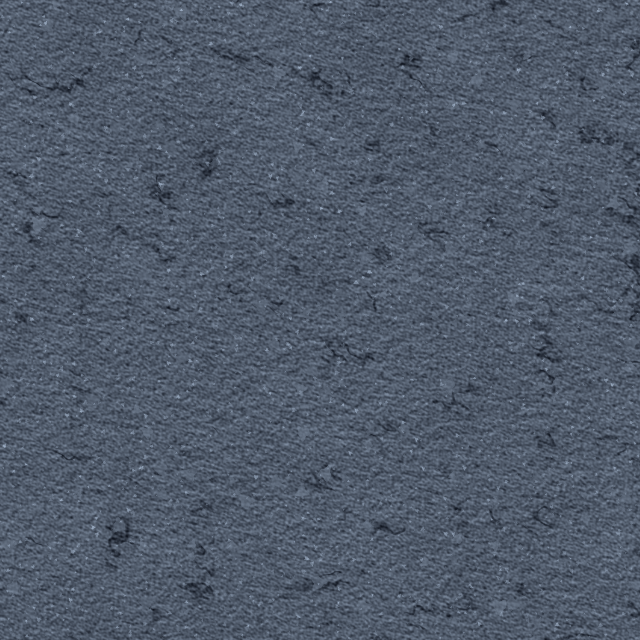
A Shadertoy shader for this texture:

```glsl
// Fine-grained blue-grey stone with pale flecks, flat chips and thin dark crevices.
#define SHADOW_COLOR vec3(0.18, 0.21, 0.26)
#define PALE_COLOR vec3(0.53, 0.59, 0.67)
#define BASE_TONE 0.385
#define RELIEF_GAIN 0.85
#define GRIT_GAIN 0.36
#define CREVICE_DEPTH 0.40
#define FLECK_GAIN 0.55
#define GRAIN_TILT 0.22
#define LIGHT_STEP vec2(-0.0008, 0.0025)

vec3 hash3(vec2 p) {
    vec3 q = fract(p.xyx * vec3(0.1031, 0.1030, 0.0973));
    q += dot(q, q.yxz + 33.33);
    return fract((q.xxy + q.yzz) * q.zyx);
}

float cornerSlope(vec2 cell, vec2 offset) {
    float angle = 6.2832 * hash3(cell).x;
    return dot(vec2(cos(angle), sin(angle)), offset);
}

float gradientNoise(vec2 p) {
    vec2 i = floor(p), f = fract(p);
    vec2 u = f * f * f * (f * (f * 6.0 - 15.0) + 10.0);
    vec2 e = vec2(1.0, 0.0);
    float low = mix(cornerSlope(i, f), cornerSlope(i + e, f - e), u.x);
    float high = mix(cornerSlope(i + e.yx, f - e.yx), cornerSlope(i + 1.0, f - 1.0), u.x);
    return mix(low, high, u.y);
}

// Height of the rough surface, slightly stretched sideways
float surfaceHeight(vec2 p) {
    return 0.50 * gradientNoise(p * vec2(45.0, 61.0))
         + 0.42 * gradientNoise(p * vec2(92.0, 123.0) + 17.3)
         + 0.32 * gradientNoise(p * vec2(173.0, 213.0) + 41.7);
}

// Scattered angular grains: x is coverage, y is a random tone
vec2 scatterChips(vec2 p, float count, float share, vec2 radiusRange, float pixel) {
    p *= count;
    vec2 cell = floor(p), chip = vec2(0.0);
    float soft = 0.6 * pixel * count;
    for (int y = -1; y <= 1; y++)
    for (int x = -1; x <= 1; x++) {
        vec2 id = cell + vec2(x, y);
        vec3 place = hash3(id + count);
        vec3 form = hash3(id + count + 57.0);
        vec2 v = p - id - 0.15 - 0.7 * place.xy;
        float angle = atan(v.y, v.x);
        float lobes = 1.0 + 0.22 * sin(3.0 * angle + 6.2832 * form.x)
                          + 0.14 * sin(5.0 * angle + 6.2832 * form.y);
        float radius = mix(radiusRange.x, radiusRange.y, form.z * form.z);
        float cover = 1.0 - smoothstep(radius - soft, radius + soft, length(v) * lobes);
        cover *= step(place.z, share);
        if (cover > chip.x) chip = vec2(cover, form.y);
    }
    return chip;
}

// Short broken cracks where a warped noise crosses zero
float crevices(vec2 p) {
    vec2 warp = 0.35 * vec2(gradientNoise(p * 60.0), gradientNoise(p * 60.0 + 9.4));
    float line = abs(gradientNoise(p * vec2(22.0, 38.0) + warp + 3.1));
    float patches = smoothstep(0.12, 0.42, gradientNoise(p * vec2(15.0, 19.0) + 7.7));
    float pits = smoothstep(0.30, 0.58, gradientNoise(p * vec2(68.0, 107.0) + 23.9));
    return max((1.0 - smoothstep(0.02, 0.15, line)) * patches, 0.7 * pits);
}

void mainImage(out vec4 fragColor, in vec2 fragCoord) {
    float pixel = 1.0 / iResolution.y;
    vec2 p = fragCoord * pixel;
    vec2 q = p + vec2(0.0, GRAIN_TILT * p.x);

    // Relief lit from above, fine grit and slow drift
    float relief = surfaceHeight(q) - surfaceHeight(q + LIGHT_STEP);
    float grit = gradientNoise(q * vec2(217.0, 241.0) + 5.2);
    float drift = gradientNoise(p * 5.0 + 2.6) + gradientNoise(p * 17.0 + 8.1);
    float tone = BASE_TONE + RELIEF_GAIN * relief + GRIT_GAIN * grit + 0.07 * drift;

    // Flat chips smooth out the grit
    vec2 chip = scatterChips(p, 29.0, 0.34, vec2(0.08, 0.30), pixel);
    float chipTone = 0.42 + 0.24 * chip.y + 0.35 * (tone - BASE_TONE);
    tone = mix(tone, chipTone, 0.75 * chip.x);

    // Dark gaps, then bright mineral flecks
    tone -= CREVICE_DEPTH * crevices(q) * (1.0 - 0.7 * chip.x);
    vec2 fleck = scatterChips(p, 107.0, 0.27, vec2(0.12, 0.32), pixel);
    tone += FLECK_GAIN * fleck.x * (0.25 + 0.75 * fleck.y * fleck.y);

    fragColor = vec4(mix(SHADOW_COLOR, PALE_COLOR, clamp(tone, -0.35, 1.35)), 1.0);
}
```
